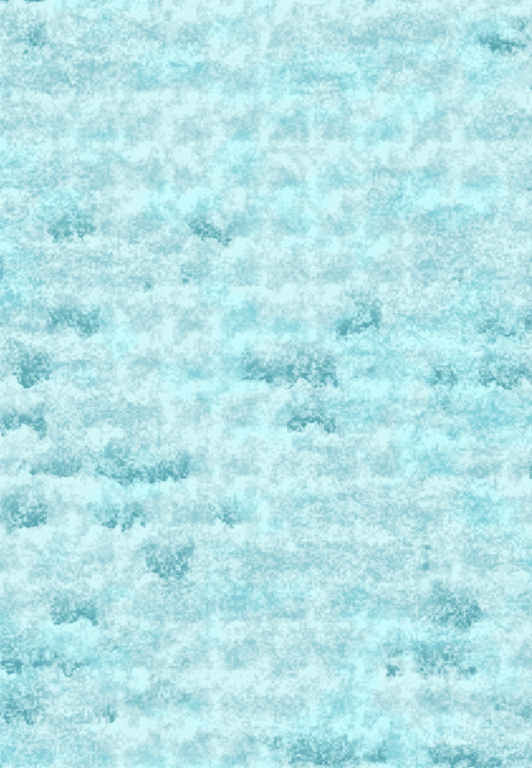
Reproduce this texture procedurally as a Shadertoy shader.

```glsl
// Pale cyan foam texture: repeated soft tiles, icy streaks and ragged teal patches.

const float ROWS = 16.0;          // tiles along the canvas height
const float DARK_SHARE = 0.27;    // share of tiles that may hold a teal patch
const float ROUGH_SHARE = 0.56;   // share of tiles with streaked ice
const float RAGGED = 0.42;        // raggedness of the patch edges
const float GRAIN = 0.62;         // strength of the finest speckle
const float BASE_TONE = 0.27;     // darkness of the calm foam
const float NO_WRAP = 4096.0;

const vec3 FOAM  = vec3(0.825, 0.970, 0.975);
const vec3 MIST  = vec3(0.755, 0.905, 0.915);
const vec3 ICE   = vec3(0.665, 0.850, 0.872);
const vec3 WATER = vec3(0.570, 0.805, 0.840);
const vec3 TEAL  = vec3(0.350, 0.655, 0.700);
const vec3 AQUA_TINT = vec3(-0.055, 0.012, 0.018);

float hash(vec2 p) {
    vec3 q = fract(p.xyx * vec3(0.1031, 0.1030, 0.0973));
    q += dot(q, q.yzx + 33.33);
    return fract((q.x + q.y) * q.z);
}

// Value noise whose lattice repeats after "wrap" cells
float noise(vec2 p, float wrap) {
    vec2 i = floor(p), f = fract(p);
    f = f * f * (3.0 - 2.0 * f);
    vec2 a = mod(i, wrap), b = mod(i + 1.0, wrap);
    return mix(mix(hash(a), hash(vec2(b.x, a.y)), f.x),
               mix(hash(vec2(a.x, b.y)), hash(b), f.x), f.y);
}

float fbm(vec2 p, float wrap) {
    float sum = 0.0, amp = 0.45;
    for (int i = 0; i < 4; i++) {
        sum += amp * noise(p, wrap);
        p *= 2.0;
        wrap *= 2.0;
        amp *= 0.6;
    }
    return sum / 0.979;
}

// Thin bright curves where the noise crosses its middle value
float filaments(vec2 p) {
    float n = noise(p, NO_WRAP) * 0.7 + noise(p * 2.1 + 7.0, NO_WRAP) * 0.3;
    return 1.0 - smoothstep(0.0, 0.05, abs(n - 0.5));
}

// Broad drift that gathers the patches toward the sides and the lower half
float cluster(vec2 id, float columns) {
    float side = abs(2.0 * (id.x + 0.5) / columns - 1.0);
    float low = 1.0 - id.y / ROWS;
    return 0.24 * (side - 0.5) + 0.20 * (low - 0.5)
         + 0.75 * (noise(id * 0.37 + 21.0, NO_WRAP) - 0.5);
}

void mainImage(out vec4 fragColor, in vec2 fragCoord) {
    vec2 p = fragCoord / iResolution.y * ROWS;
    float columns = ROWS * iResolution.x / iResolution.y;

    // Tile lattice with ragged borders
    vec2 rag = vec2(fbm(p * 3.0 + 3.0, NO_WRAP), fbm(p * 3.5 + 61.0, NO_WRAP)) - 0.5;
    vec2 q = p + rag * RAGGED * vec2(0.8, 1.6);
    vec2 id = floor(q), f = fract(q);
    float drift = cluster(id, columns);

    // Tone parts: repeated dabs, flat streaks, mottling and grain
    float dabs = fbm(p * 4.0, 4.0) - 0.5;
    float streaks = fbm(p * vec2(1.5, 5.0) + rag * 1.5, NO_WRAP) - 0.5;
    float mottling = fbm(p * 6.0 + 140.0, NO_WRAP) - 0.5;
    float speckle = noise(p * 19.0, NO_WRAP) - 0.5;

    // Patches: crisp lower edge, broken outline, fading upward
    float chance = hash(id + 11.0) * 0.65 + 0.26 + drift * 0.8 - (1.0 - DARK_SHARE);
    float blot = fbm(p * vec2(1.3, 1.8) + 310.0, NO_WRAP) - 0.5;
    float dark = smoothstep(-0.02, 0.12, chance + 0.75 * blot) * step(-0.06, chance);
    float reach = mix(0.45, 1.2, hash(id + 37.0));
    float sides = smoothstep(0.0, 0.12, f.x) * smoothstep(1.0, 0.88, f.x);
    float patchMask = dark * mix(0.6, 1.0, sides) * smoothstep(0.0, 0.09, f.y)
                    * (1.0 - smoothstep(0.05, reach, f.y));

    // Streaked ice spreads softly over neighbouring tiles
    float roughField = noise(q * 0.75 + 90.0, NO_WRAP) * 0.7 + 0.15 + drift * 0.5;
    float rough = smoothstep(-0.12, 0.16, roughField - (1.0 - ROUGH_SHARE));

    float tone = BASE_TONE + 0.17 * rough
               + dabs * mix(1.15, 0.35, rough) + streaks * mix(0.6, 1.05, rough)
               + 0.65 * mottling + GRAIN * speckle * mix(0.65, 1.1, rough);

    // Foam ridges along each row
    float ridge = smoothstep(0.55, 0.85, f.y) * smoothstep(1.0, 0.92, f.y);
    tone += 0.04 - 0.17 * ridge;

    vec3 color = mix(FOAM, MIST, smoothstep(-0.02, 0.32, tone));
    color = mix(color, ICE, smoothstep(0.28, 0.62, tone));
    color = mix(color, WATER, smoothstep(0.56, 0.92, tone));

    // Clear aqua washes tint the foam without hiding its texture
    float wash = smoothstep(0.46, 0.70, fbm(p * vec2(0.8, 1.1) + 200.0, NO_WRAP));
    color += AQUA_TINT * wash;

    // Teal patches broken up by speckle
    float broken = clamp(0.62 + 1.5 * mottling + 1.3 * speckle, 0.0, 1.0);
    color = mix(color, WATER, 0.55 * patchMask);
    color = mix(color, TEAL, patchMask * broken);

    // Pale threads over the ice, in two sizes
    float threads = max(filaments(p * vec2(0.9, 2.6) + rag * 1.2 + 50.0),
                        0.7 * filaments(p * vec2(1.7, 3.6) + rag * 2.0 + 80.0));
    color = mix(color, FOAM, threads * (0.10 + 0.45 * rough) * (1.0 - 0.4 * patchMask));

    fragColor = vec4(clamp(color, 0.0, 1.0), 1.0);
}
```
